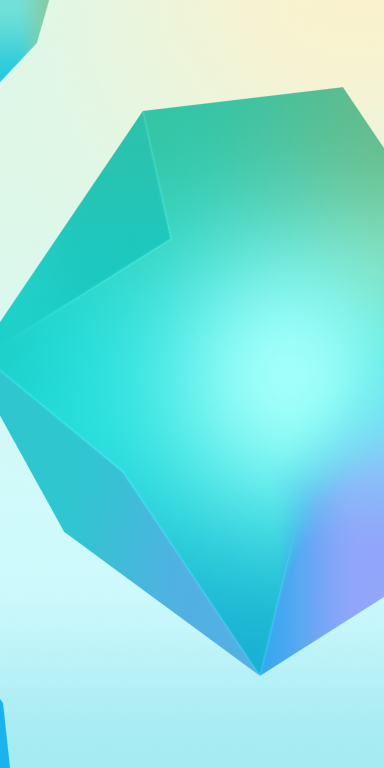
Give the GLSL for this background, as a Shadertoy shader.

```glsl
float side(vec2 p, vec2 a, vec2 b) {
    vec2 e = normalize(b - a);
    return e.x * (p.y - a.y) - e.y * (p.x - a.x);
}

// Positive on the left of the bent line a-b-c
float wedge(vec2 p, vec2 a, vec2 b, vec2 c) {
    return min(side(p, a, b), side(p, b, c));
}

float cover(float d, float width) {
    return smoothstep(-width, width, d);
}

float seam(float d, float width) {
    return exp(-abs(d) / width);
}

float glow(vec2 p, vec2 center, vec2 radius) {
    vec2 q = (p - center) / radius;
    return exp(-dot(q, q));
}

float hash(vec2 p) {
    return fract(sin(dot(p, vec2(127.1, 311.7))) * 43758.5453);
}

float crystalDistance(vec2 p) {
    const int COUNT = 7;
    vec2 corners[COUNT] = vec2[COUNT](
        vec2(0.677, 0.240), vec2(1.1, 0.509), vec2(1.1, 1.466),
        vec2(0.893, 1.773), vec2(0.372, 1.711), vec2(-0.074, 1.052),
        vec2(0.167, 0.615));
    float d = 10.0;
    for (int i = 0; i < COUNT; i++) {
        d = min(d, side(p, corners[i], corners[(i + 1) % COUNT]));
    }
    return d;
}

vec3 backdrop(vec2 p) {
    vec3 ice = mix(vec3(0.65, 0.92, 0.95), vec3(0.81, 0.98, 0.99), smoothstep(0.0, 0.55, p.y));
    vec3 mint = mix(ice, vec3(0.87, 0.97, 0.91), smoothstep(0.5, 1.6, p.y));
    float warmth = smoothstep(1.2, 2.0, p.y) * smoothstep(-0.1, 0.9, p.x);
    return mix(mint, vec3(0.98, 0.95, 0.81), warmth);
}

vec3 frontFacet(vec2 p) {
    vec3 color = mix(vec3(0.09, 0.69, 0.82), vec3(0.13, 0.87, 0.86), smoothstep(0.25, 0.95, p.y));
    color = mix(color, vec3(0.20, 0.77, 0.65), smoothstep(1.0, 1.7, p.y));
    float olive = smoothstep(0.45, 1.05, p.x) * smoothstep(1.05, 1.65, p.y);
    color = mix(color, vec3(0.38, 0.73, 0.54), olive);
    color = mix(color, vec3(0.10, 0.78, 0.75), 0.6 * glow(p, vec2(-0.05, 1.08), vec2(0.22)));
    color = mix(color, vec3(0.70, 0.90, 0.68), 0.45 * glow(p, vec2(1.05, 1.3), vec2(0.25, 0.22)));
    return mix(color, vec3(0.63, 1.0, 0.98), glow(p, vec2(0.75, 1.02), vec2(0.33, 0.37)));
}

vec3 crystal(vec2 p, float px) {
    vec3 color = frontFacet(p);
    vec2 tip = vec2(0.677, 0.240);

    // Violet lower right facet, sharp at the tip and soft above
    float violetEdge = wedge(p, vec2(1.0, 0.958), vec2(0.794, 0.724), tip);
    float softness = mix(px, 0.14, smoothstep(0.4, 0.9, p.y));
    vec3 violet = mix(vec3(0.20, 0.66, 0.93), vec3(0.57, 0.65, 0.98), smoothstep(0.65, 0.95, p.x));
    violet = mix(violet, vec3(0.50, 0.88, 0.97), smoothstep(0.55, 1.0, p.y));
    color = mix(color, violet, cover(violetEdge, softness));

    // Upper left facet
    vec2 inner = vec2(0.445, 1.378);
    float upperEdge = wedge(p, vec2(-0.074, 1.052), inner, vec2(0.372, 1.711));
    vec3 upper = mix(vec3(0.10, 0.79, 0.76), vec3(0.17, 0.76, 0.68), smoothstep(1.2, 1.7, p.y));
    float upperFade = smoothstep(-0.05, 0.25, p.x);
    color = mix(color, upper, cover(upperEdge, px) * upperFade);

    // Lower left facet
    float lowerEdge = wedge(p, tip, vec2(0.320, 0.771), vec2(-0.074, 1.097));
    vec3 lower = mix(vec3(0.18, 0.78, 0.81), vec3(0.32, 0.69, 0.89), smoothstep(0.1, 0.6, p.x - 0.3 * p.y + 0.2));
    color = mix(color, lower, cover(lowerEdge, px));

    // Faint light along the seams
    float shine = seam(lowerEdge, px) + seam(upperEdge, px) * upperFade;
    shine += seam(violetEdge, px) * (1.0 - smoothstep(0.4, 0.7, p.y));
    return color + 0.08 * shine;
}

vec3 topShard(vec2 p) {
    vec3 color = mix(vec3(0.15, 0.79, 0.87), vec3(0.45, 0.88, 0.84), smoothstep(1.78, 2.0, p.y));
    return mix(color, vec3(0.52, 0.80, 0.65), smoothstep(0.04, 0.13, p.x));
}

void mainImage(out vec4 fragColor, in vec2 fragCoord) {
    vec2 p = fragCoord / iResolution.xy * vec2(1.0, 2.0);
    float px = 1.5 / iResolution.y;
    vec3 color = backdrop(p);

    // Cropped shards in the left corners
    float topEdge = wedge(p, vec2(0.0, 1.786), vec2(0.096, 1.888), vec2(0.128, 2.0));
    color = mix(color, topShard(p), cover(topEdge, px));
    float lowEdge = wedge(p, vec2(0.026, 0.0), vec2(0.008, 0.169), vec2(0.0, 0.180));
    color = mix(color, vec3(0.10, 0.70, 0.92), cover(lowEdge, px));

    color = mix(color, crystal(p, px), cover(crystalDistance(p), px));

    // Tiny dither against banding
    color += (hash(p) - 0.5) / 255.0;
    fragColor = vec4(clamp(color, 0.0, 1.0), 1.0);
}
```
